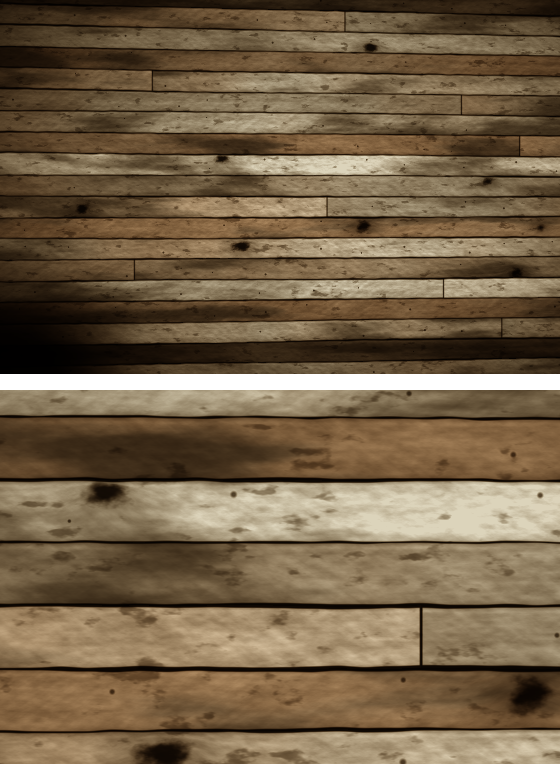
Top: the whole. Bottom: its middle third, enlarged.
Write a WebGL 1 fragment shader that draws this texture.

```glsl
precision highp float;
// Weathered wall of long narrow planks, eighteen courses fanning slightly.
// Each course is a band between thin uneven seams, some cut by a butt joint;
// one shade value gathers grain, stains, knots and light, then is tinted.
uniform vec2 u_resolution;

#define TOP_EDGE vec2(0.008, 0.043)   // first seam, left and right
#define PITCH vec2(0.0573, 0.0537)    // course height, left and right
#define SEAM_WIDTH 0.0022
#define JOINT_WIDTH 0.0012
#define KNOT_CHANCE 0.17
#define NAIL_CHANCE 0.40
#define PALE vec3(0.72, 0.67, 0.56)
#define BROWN vec3(0.69, 0.55, 0.39)
#define GRADE vec3(1.0, 1.19, 1.50)   // shadows turn warmer

float hash(vec2 p) {
  vec3 q = fract(p.xyx * 0.1031);
  q += dot(q, q.yzx + 33.33);
  return fract((q.x + q.y) * q.z);
}

float noise(vec2 p) {
  vec2 i = floor(p), f = fract(p);
  f = f * f * (3.0 - 2.0 * f);
  return mix(mix(hash(i), hash(i + vec2(1.0, 0.0)), f.x),
             mix(hash(i + vec2(0.0, 1.0)), hash(i + 1.0), f.x), f.y);
}

float fbm(vec2 p) {
  float sum = 0.0, gain = 0.53;
  for (int i = 0; i < 4; i++) {
    sum += gain * noise(p);
    p = mat2(0.98, 0.2, -0.2, 0.98) * p * 2.07 + 11.3;
    gain *= 0.5;
  }
  return sum;
}

// 1 on every n-th row, counted from the given one
float every(float row, float n, float first) {
  return step(abs(mod(row - first + 0.5, n) - 0.5), 0.25);
}

// Distance, in radii, to a spot of varied size scattered in cells along a board
float spot(vec2 q, float row, float cell, float chance, vec2 radius, float pitch) {
  float column = floor(q.x / cell);
  vec2 id = vec2(column, row) + cell * 100.0 + 30.0;
  vec2 centre = vec2((column + 0.25 + 0.5 * hash(id)) * cell,
                     0.2 + 0.6 * hash(id + 7.3));
  float size = 0.55 + 0.5 * hash(id + 41.7);
  vec2 d = (q - centre) * vec2(1.0, pitch) / (radius * size);
  return length(d) + 9.0 * step(chance, hash(id + 23.1));
}

void main() {
  vec2 uv = gl_FragCoord.xy / u_resolution;
  float aspect = u_resolution.x / u_resolution.y;
  vec2 p = vec2(uv.x * aspect, uv.y);
  float px = 1.0 / u_resolution.y;

  // Courses and their uneven seams
  float pitch = mix(PITCH.x, PITCH.y, uv.x);
  float v = (1.0 - uv.y - mix(TOP_EDGE.x, TOP_EDGE.y, uv.x)) / pitch;
  float seam = floor(v + 0.5);
  float wobble = 0.08 * (noise(vec2(p.x * 2.0, seam * 7.7 + 40.0)) - 0.5)
               + 0.03 * (noise(vec2(p.x * 40.0, seam * 5.3 + 90.0)) - 0.5);
  float offset = v - seam - wobble;
  float row = seam - step(offset, 0.0);
  vec2 q = vec2(p.x, v - row);

  // Butt joints split some courses in two boards
  float jointed = max(every(row, 3.0, 0.0), every(row, 9.0, 4.0));
  float joint = fract(0.616 + row * 0.552);
  float side = jointed * step(joint, uv.x);
  vec2 board = vec2(row + 20.0, side * 13.0 + 3.0);
  float jointDist = abs(uv.x - joint) * aspect + 9.0 * (1.0 - jointed);

  // Tint and tone of each board
  float pale = every(row, 6.0, 1.0);
  float warm = mix(0.6 * hash(board), 0.9, every(row, 4.0, 2.0));
  warm += 1.1 * (fbm(vec2(p.x * 2.5, row * 9.0 + 60.0)) - 0.5);
  warm = clamp(warm * (1.0 - 0.8 * pale), 0.0, 1.0);
  float shade = 0.76 + 0.22 * hash(board + 31.0) + 0.14 * pale - 0.10 * warm
              - 0.40 * every(row, 17.0, 16.0);

  // Fuzzy grain bends around knots; faint saw marks cross it at a slant
  float knot = spot(q, row, 0.4, KNOT_CHANCE, vec2(0.024, 0.016), pitch);
  float bend = 0.25 * exp(-0.35 * knot * knot);
  vec2 along = vec2(p.x, (q.y + bend) * pitch + row * 3.7 + side * 1.9);
  float grain = fbm(along * vec2(11.0, 95.0));
  float fuzz = fbm(along * vec2(90.0, 230.0) + 50.0);
  float slant = p.x + p.y * mix(-1.4, 1.4, step(0.4, hash(board + 5.0)));
  float saw = fbm(vec2(slant * 75.0, p.y * 22.0 + row));
  shade *= 1.0 + 0.36 * (grain - 0.5) + 0.28 * (fuzz - 0.5) + 0.20 * (saw - 0.5);

  // Soft stains along the boards and small dark flecks
  float stain = fbm(vec2(p.x * 3.2, q.y * 0.9 + row * 6.1 + side * 17.0 + 20.0));
  stain += 0.25 * (grain - 0.5);
  float stained = smoothstep(0.46, 0.80, stain);
  shade *= 1.0 - 0.55 * stained;
  warm *= 1.0 - 0.6 * stained;
  float fleck = fbm(vec2(p.x * 38.0, p.y * 85.0) + 70.0);
  shade *= 1.0 - 0.35 * smoothstep(0.64, 0.82, fleck);

  // Knots and nail holes
  float ragged = knot + 1.3 * (fbm(p * vec2(55.0, 90.0) + 15.0) - 0.5);
  shade *= 1.0 - 0.35 * exp(-0.3 * knot * knot);
  shade *= mix(0.15, 1.0, smoothstep(0.2, 1.1, ragged));
  float nail = spot(q, row, 0.13, NAIL_CHANCE, vec2(0.0034), pitch);
  shade *= mix(0.4, 1.0, smoothstep(0.3, 1.2, nail));

  // Worn edges, then gaps that open and close along the seams
  float seamDist = abs(offset) * pitch;
  float below = step(0.0, offset);
  shade *= 1.0 - 0.28 * exp(-seamDist * 300.0);
  shade *= 1.0 + 0.10 * below * exp(-pow((seamDist - 0.005) * 500.0, 2.0));
  float open = noise(vec2(p.x * 5.0, seam * 3.1 + 20.0));
  float gap = SEAM_WIDTH * (0.35 + 0.9 * open * open
            + 0.4 * (noise(vec2(p.x * 45.0, seam * 4.3)) - 0.5));
  float wood = smoothstep(gap - px, gap + px, seamDist)
             * smoothstep(JOINT_WIDTH - px, JOINT_WIDTH + px, jointDist);
  shade *= mix(0.10, 1.0, wood);

  // Light pools right of center and dies in the lower left corner
  vec2 away = uv - vec2(0.60, 0.50);
  float light = 1.10 - dot(away, away * vec2(1.45, 1.55));
  light *= mix(0.05, 1.0, smoothstep(0.09, 0.36, length(uv * vec2(1.1, 1.0))));
  shade = clamp(shade * light, 0.0, 1.2);
  gl_FragColor = vec4(mix(PALE, BROWN, warm) * pow(vec3(shade), GRADE), 1.0);
}
```
